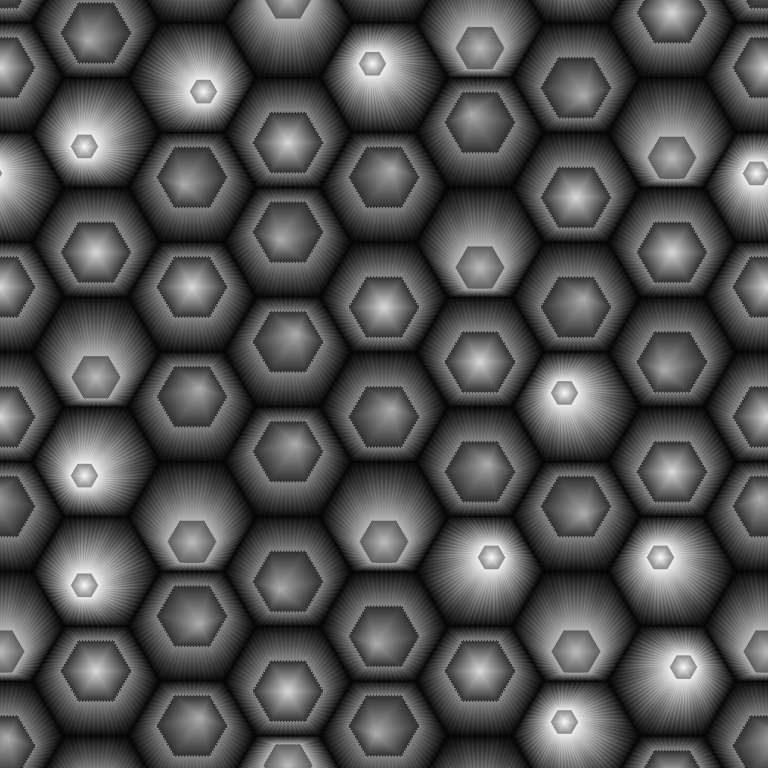
A WebGL 2 fragment shader for this pattern:

```glsl
#version 300 es
precision highp float;

uniform vec2 u_resolution;
out vec4 fragColor;

// Layout: a hexagon has circumradius 1, columns are 1.5 apart
const vec2 REPEATS = vec2(8.0, 7.0);
const vec2 ORIGIN = vec2(0.75, 0.36); // keeps the canvas edges off the grooves
const float ROOT3 = 1.7320508;
const float TAU = 6.2831853;

// Share of each kind of cell
const float SMALL_SHARE = 0.18;
const float MEDIUM_SHARE = 0.27;

// Cap radius and offset from the cell centre
const float LARGE_RADIUS = 0.55;
const float MEDIUM_RADIUS = 0.385;
const float SMALL_RADIUS = 0.215;
const vec2 LARGE_SHIFT = vec2(0.0, 0.16);
const vec2 MEDIUM_SHIFT = vec2(0.0, 0.40);
const vec2 SMALL_SHIFT = vec2(0.18, 0.22);
const float HIGHLIGHT_SHIFT = 0.13;

// Grey levels: slope top, cap rim, cap highlight
const vec3 LARGE_TONES = vec3(0.55, 0.18, 0.86);
const vec3 LARGE_DIM_TONES = vec3(0.53, 0.18, 0.68);
const vec3 MEDIUM_TONES = vec3(0.72, 0.36, 0.74);
const vec3 SMALL_TONES = vec3(0.95, 0.52, 0.98);
const float GROOVE_TONE = 0.03;
const float SLOPE_GAMMA = 0.82;

// Fine rays along the slopes
const float RAYS_PER_SIDE = 12.0;
const float RAY_DEPTH = 0.34;
const float TOOTH_DEPTH = 0.026;
const float CORNER_SHADE = 0.42;

float hash(vec2 cell, float salt) {
    return fract(sin(dot(cell, vec2(127.1, 311.7)) + salt * 74.7) * 43758.5453);
}

float randomSign(vec2 cell, float salt, float share) {
    return hash(cell, salt) < share ? 1.0 : -1.0;
}

// Blend of a centred hexagon into a shifted smaller one:
// x = progress (0 outer, 1 inner), y = position along the side (-0.5 to 0.5)
vec2 hexBlend(vec2 p, float outerRadius, vec2 shift, float innerRadius) {
    float progress = 1e3;
    vec2 side = vec2(1.0, 0.0);
    for (int i = 0; i < 6; i++) {
        float angle = TAU * (float(i) + 0.5) / 6.0;
        vec2 normal = vec2(cos(angle), sin(angle));
        float room = 0.5 * ROOT3 * (outerRadius - innerRadius) - dot(normal, shift);
        float t = (0.5 * ROOT3 * outerRadius - dot(normal, p)) / room;
        if (t < progress) {
            progress = t;
            side = normal;
        }
    }
    float t = clamp(progress, 0.0, 1.0);
    float radius = max(mix(outerRadius, innerRadius, t), 0.01);
    return vec2(progress, dot(vec2(-side.y, side.x), p - shift * t) / radius);
}

float hexDistance(vec2 p, float radius) {
    p = abs(p);
    return max(p.y, dot(p, vec2(0.5 * ROOT3, 0.5))) - 0.5 * ROOT3 * radius;
}

void main() {
    vec2 extent = REPEATS * vec2(1.5, ROOT3);
    vec2 p = gl_FragCoord.xy / u_resolution * extent + ORIGIN;
    float pixel = max(extent.x / u_resolution.x, extent.y / u_resolution.y);

    // Nearest centre among even and odd columns
    vec2 period = vec2(3.0, ROOT3);
    vec2 evenStart = vec2(0.75, 0.5 * ROOT3);
    vec2 oddStart = vec2(2.25, 0.0);
    vec2 evenId = round((p - evenStart) / period);
    vec2 oddId = round((p - oddStart) / period);
    vec2 evenLocal = p - evenStart - evenId * period;
    vec2 oddLocal = p - oddStart - oddId * period;
    bool isEven = dot(evenLocal, evenLocal) < dot(oddLocal, oddLocal);
    vec2 local = isEven ? evenLocal : oddLocal;
    vec2 cell = isEven ? vec2(2.0 * evenId.x, evenId.y) : vec2(2.0 * oddId.x + 1.0, oddId.y);
    cell = floor(mod(cell + 0.5, REPEATS)); // exact whole numbers, so the hash wraps

    // Kind of cell
    float kind = hash(cell, 1.0);
    vec2 flip = vec2(randomSign(cell, 2.0, 0.25), randomSign(cell, 3.0, 0.5));
    bool dim = hash(cell, 4.0) < 0.55;
    float radius = LARGE_RADIUS;
    vec2 shift = LARGE_SHIFT * flip;
    vec3 tones = dim ? LARGE_DIM_TONES : LARGE_TONES;
    vec2 glint = vec2(randomSign(cell, 5.0, 0.5), randomSign(cell, 6.0, 0.5));
    glint *= dim ? HIGHLIGHT_SHIFT : 0.0;
    if (kind < SMALL_SHARE) {
        radius = SMALL_RADIUS;
        shift = SMALL_SHIFT * flip;
        tones = SMALL_TONES;
        glint = vec2(0.0);
    } else if (kind < SMALL_SHARE + MEDIUM_SHARE) {
        radius = MEDIUM_RADIUS;
        shift = MEDIUM_SHIFT * vec2(1.0, randomSign(cell, 3.0, 0.25));
        tones = MEDIUM_TONES;
        glint = vec2(0.0);
    }

    // Slope from the groove up to the cap, with rays
    vec2 blend = hexBlend(local, 1.0, shift, radius);
    float height = clamp(blend.x, 0.0, 1.0);
    float rayWidth = mix(1.0, radius, height) / RAYS_PER_SIDE;
    float ray = 0.5 + 0.5 * cos(TAU * RAYS_PER_SIDE * blend.y);
    ray = mix(0.5, ray, smoothstep(1.2, 2.4, rayWidth / pixel));
    float slope = mix(GROOVE_TONE, tones.x, pow(height, SLOPE_GAMMA));
    slope *= 1.0 - RAY_DEPTH * ray * (1.0 - 0.9 * height);
    slope *= 1.0 - CORNER_SHADE * smoothstep(0.2, 0.5, abs(blend.y)) * (1.0 - height);

    // Faceted cap with a toothed rim
    vec2 onCap = local - shift;
    float facet = clamp(hexBlend(onCap, radius, glint, 0.0).x, 0.0, 1.0);
    float cap = mix(tones.y, tones.z, facet);
    float teeth = TOOTH_DEPTH * smoothstep(SMALL_RADIUS, LARGE_RADIUS, radius) * (ray - 0.5);
    float capMask = 1.0 - smoothstep(-0.7 * pixel, 0.7 * pixel, hexDistance(onCap, radius) + teeth);

    fragColor = vec4(vec3(clamp(mix(slope, cap, capMask), 0.0, 1.0)), 1.0);
}
```
